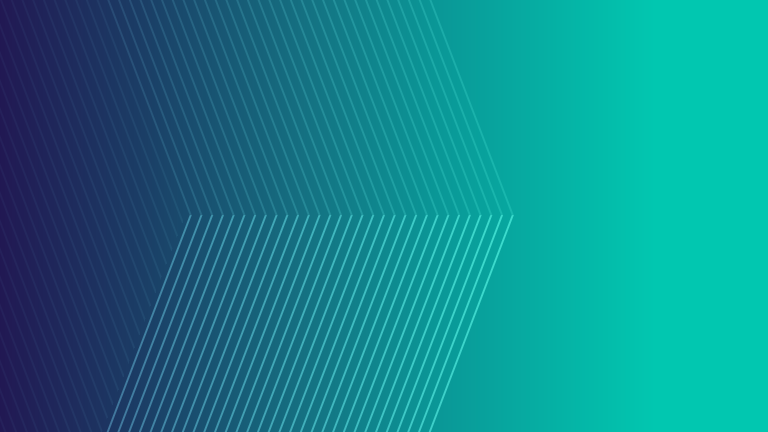
A Shadertoy shader for this background:

```glsl
// A navy-to-teal horizontal gradient crossed by a folded band of thin slanted lines.
// Each line set is a sheared, repeated coordinate with a range of line indices;
// the lower half is bright, the upper half is dim and trails off to the left.

const vec2  TIP = vec2(1.187, 0.502);   // right corner where the band folds
const float SLANT = 0.383;              // horizontal run per unit of height
const float SPACING = 0.02485;          // horizontal gap between lines
const float LAST_LINE = 30.0;           // index of the leftmost band line
const float HALF_WIDTH = 0.0022;

const vec3 NAVY  = vec3(0.130, 0.095, 0.325);
const vec3 BLUE  = vec3(0.105, 0.245, 0.400);
const vec3 SLATE = vec3(0.080, 0.445, 0.510);
const vec3 TEAL  = vec3(0.040, 0.590, 0.590);
const vec3 MINT  = vec3(0.005, 0.780, 0.690);
const vec3 LINE_COOL = vec3(0.470, 0.840, 0.960);
const vec3 LINE_MINT = vec3(0.330, 0.960, 0.890);

// Linear ramp from 0 at a to 1 at b.
float ramp(float a, float b, float x) {
    return clamp((x - a) / (b - a), 0.0, 1.0);
}

// Five-stop gradient along x.
vec3 background(float x) {
    vec3 color = mix(NAVY, BLUE, ramp(0.0, 0.336, x));
    color = mix(color, SLATE, ramp(0.336, 0.711, x));
    color = mix(color, TEAL, ramp(0.711, 1.005, x));
    return mix(color, MINT, ramp(1.005, 1.516, x));
}

// Line index counted leftward from the tip, for a given shear.
float lineIndex(vec2 p, float shear) {
    return (TIP.x - p.x - shear * (p.y - TIP.y)) / SPACING;
}

// Smooth coverage of the nearest line in a repeated set.
float lineCoverage(float index, float pixel) {
    float across = abs(index - floor(index + 0.5)) * SPACING;
    float dist = across * inversesqrt(1.0 + SLANT * SLANT);
    return clamp((HALF_WIDTH - dist) / pixel + 0.5, 0.0, 1.0);
}

// One inside the band of numbered lines, zero outside.
float inBand(float index) {
    return step(-0.5, index) * step(index, LAST_LINE + 0.5);
}

void mainImage(out vec4 fragColor, in vec2 fragCoord) {
    vec2 p = fragCoord / iResolution.y;
    p.x *= (16.0 / 9.0) * iResolution.y / iResolution.x;
    float pixel = 1.0 / iResolution.y;

    float falling = lineIndex(p, SLANT);
    float rising = lineIndex(p, -SLANT);
    float upper = clamp((p.y - TIP.y) / pixel + 0.5, 0.0, 1.0);
    float lower = 1.0 - upper;

    // Opacity of the bright, dim and trailing line sets
    float bright = lower * inBand(rising) * mix(0.40, 0.68, ramp(0.25, 1.15, p.x));
    float dim = upper * inBand(falling) * mix(0.13, 0.22, ramp(0.25, 0.80, p.x));
    float outside = max(upper, step(LAST_LINE + 0.5, rising));
    float trail = step(LAST_LINE + 0.5, falling) * outside
                * mix(0.045, 0.075, ramp(0.0, 0.35, p.x));

    // Composite the lines over the gradient
    float alpha = bright * lineCoverage(rising, pixel)
                + (dim + trail) * lineCoverage(falling, pixel);
    vec3 lineColor = mix(LINE_COOL, LINE_MINT, ramp(0.25, 1.15, p.x));
    fragColor = vec4(mix(background(p.x), lineColor, alpha), 1.0);
}
```
